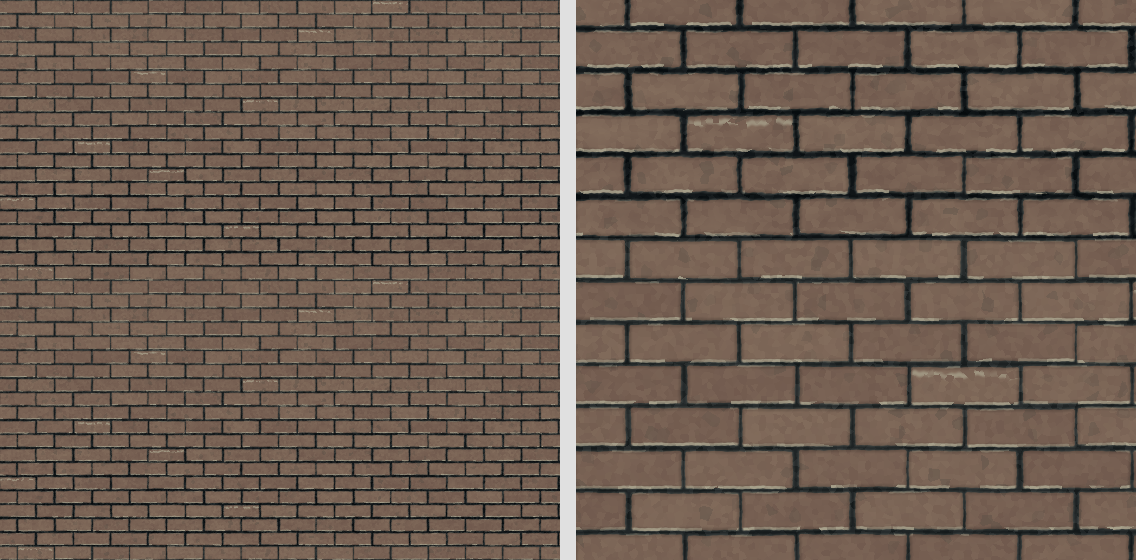
Left: the whole. Right: its middle third, enlarged.
Give the GLSL for this texture, as a Shadertoy shader.

```glsl
// Weathered brown brick wall in running bond: 15 bricks across, 40 courses down.
// Each brick is a rounded box distance with sine-worn edges; cellular noise adds
// grain, pale patches and broken lime lines. Wear repeats every 20 courses.

const float COURSES = 40.0;
const float BRICKS = 15.0;
const float WEAR_PERIOD = 20.0;
const float BRICK_LENGTH = COURSES / BRICKS; // in course heights

const vec3 CLAY = vec3(0.455, 0.365, 0.315);
const vec3 PALE_CLAY = vec3(0.53, 0.445, 0.375);
const vec3 SOOT = vec3(0.33, 0.30, 0.265);
const vec3 MORTAR = vec3(0.20, 0.22, 0.215);
const vec3 GAP = vec3(0.06, 0.08, 0.09);
const vec3 LIME = vec3(0.66, 0.635, 0.55);

float hash(vec2 p) {
    return fract(sin(dot(p, vec2(127.1, 311.7))) * 4375.85);
}

vec2 hash2(vec2 p) {
    return vec2(hash(p), hash(p + 37.3));
}

// Distance to the nearest scattered point and the random value of its cell.
vec2 cellular(vec2 p) {
    vec2 cell = floor(p);
    vec2 nearest = vec2(9.0, 0.0);
    for (int y = -1; y <= 1; y++) {
        for (int x = -1; x <= 1; x++) {
            vec2 id = cell + vec2(x, y);
            float d = length(id + hash2(id) - p);
            if (d < nearest.x) nearest = vec2(d, hash(id + 71.9));
        }
    }
    return nearest;
}

// Layered sines, roughly -1 to 1.
float ripple(float x, float seed) {
    return 0.5 * sin(x * 2.3 + seed * 6.3)
         + 0.3 * sin(x * 6.1 + seed * 17.0)
         + 0.2 * sin(x * 14.7 + seed * 31.0);
}

float roundedBox(vec2 p, vec2 halfSize, float radius) {
    vec2 q = abs(p) - halfSize + radius;
    return length(max(q, 0.0)) + min(max(q.x, q.y), 0.0) - radius;
}

// Soft line of a given half width around zero.
float band(float d, float halfWidth, float soft) {
    return 1.0 - smoothstep(halfWidth - soft, halfWidth + soft, abs(d));
}

vec3 mortarColor(float depth, float wear, float grain) {
    float dark = smoothstep(-0.01, 0.07, depth) * mix(0.55, 1.0, wear);
    return mix(MORTAR, GAP, dark) + 0.08 * (grain - 0.5);
}

vec3 clayColor(vec2 p, float tone, float wear, float grain) {
    float patches = cellular(p * vec2(0.9, 1.7) + 5.0).x;
    float speck = cellular(p * 4.0 + 19.0).y;
    float pale = 0.28 + 0.45 * (tone - 0.5) + 0.5 * (grain - 0.5);
    pale += wear * 0.5 * (patches - 0.45);
    vec3 color = mix(CLAY, PALE_CLAY, clamp(pale, -0.15, 1.0));
    return mix(color, SOOT, 0.35 * smoothstep(0.9, 1.0, speck));
}

void mainImage(out vec4 fragColor, in vec2 fragCoord) {
    vec2 uv = fragCoord / iResolution.xy;
    vec2 p = vec2(uv.x, 1.0 - uv.y) * COURSES; // y runs down the wall
    float soft = 0.65 * COURSES / iResolution.y;

    // Running bond cell
    float course = floor(p.y);
    float along = p.x / BRICK_LENGTH + 0.5 * mod(course, 2.0) + 0.035;
    vec2 id = vec2(mod(floor(along), BRICKS), mod(course, WEAR_PERIOD));
    vec2 local = vec2((fract(along) - 0.5) * BRICK_LENGTH, fract(p.y) - 0.5);
    vec2 wallPos = vec2(p.x, mod(p.y, WEAR_PERIOD));
    float tone = hash(id + 3.1);
    float wear = smoothstep(0.1, 0.85, mod(id.y + 1.0, WEAR_PERIOD) / WEAR_PERIOD);

    // Brick outline, loosened by wear
    local += (hash2(id + 11.7) - 0.5) * vec2(0.07, 0.04);
    float joint = mix(0.06, 0.085, wear);
    vec2 halfSize = vec2(0.5 * BRICK_LENGTH - joint * 0.85, 0.5 - joint);
    float chip = mix(0.012, 0.025, wear);
    float d = roundedBox(local, halfSize, 0.05);
    d += chip * ripple(local.x * 2.0 + local.y * 3.0, tone);

    // Surface materials
    float grain = cellular(wallPos * 6.5).y;
    vec3 color = clayColor(wallPos, tone, wear, grain);
    color *= 1.0 - 0.16 * band(d, 0.05, 0.05);
    color = mix(color, mortarColor(d, wear, grain), smoothstep(-soft, soft, d));

    // Broken lime lines along the lower and, more faintly, the upper edge
    float crumbs = cellular(wallPos * vec2(1.6, 1.0) + 43.0).y;
    float edge = halfSize.y + chip * ripple(local.x * 3.0, tone + 0.4);
    float inside = 1.0 - smoothstep(-0.06, 0.02, abs(local.x) - halfSize.x);
    float lower = band(local.y - edge + 0.015, 0.035, soft) * smoothstep(0.15, 0.7, crumbs);
    float upper = band(local.y + edge, 0.025, soft) * smoothstep(0.6, 1.0, crumbs) * 0.5;
    color = mix(color, LIME, inside * max(lower, upper) * (0.65 + 0.35 * grain));

    // Occasional scraped brick
    float scraped = step(0.975, hash(id + 23.9));
    float scrape = band(local.y + 0.26 + 0.06 * ripple(local.x * 2.0, tone), 0.06, 0.05);
    color = mix(color, LIME, 0.75 * scraped * scrape * inside * smoothstep(0.2, 0.6, grain));

    fragColor = vec4(clamp(color, 0.0, 1.0), 1.0);
}
```
